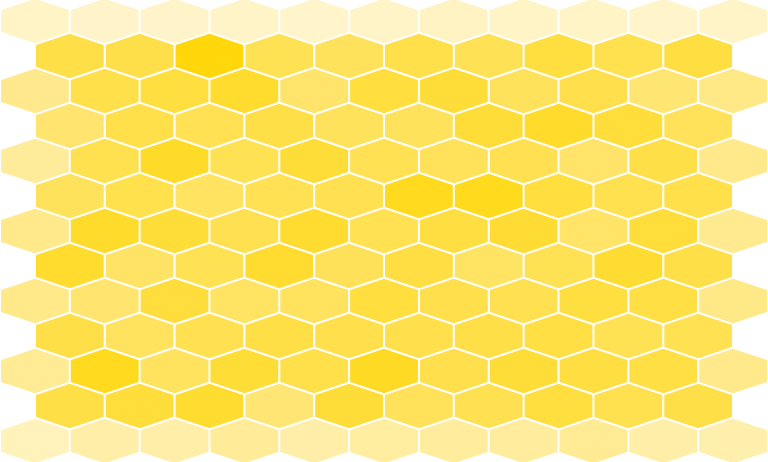
Write a WebGL 1 fragment shader that draws this pattern.

```glsl
precision highp float;
// Honeycomb of flattened hexagons in staggered rows of 11 and 10 cells,
// split by thin white gaps. Each cell gets a hashed tint from white to gold;
// the border cells are paler. Lengths are in cell widths.

uniform vec2 u_resolution;

#define COLS 11.0
#define ROWS 13.0
#define ROW_PITCH 0.5013
#define GAP 0.0290
#define TONE_LOW 0.51
#define TONE_HIGH 0.87
#define TONE_ACCENT 0.20
#define TONE_TOP 0.22
#define TONE_BOTTOM 0.38
#define TONE_SIDE 0.44
#define SEED 23.0

float hash(vec2 p) {
  vec3 q = fract(p.xyx * vec3(0.1031, 0.1030, 0.0973));
  q += dot(q, q.yzx + 33.33);
  return fract((q.x + q.y) * q.z);
}

// Signed distance to a hexagon one unit wide, negative inside
float hexDistance(vec2 p) {
  float apex = ROW_PITCH * 2.0 / 3.0;
  p = abs(p);
  float slant = (p.y + apex * (p.x - 1.0)) / sqrt(1.0 + apex * apex);
  return max(p.x - 0.5, slant);
}

// Tint strength of a cell: 0 is white, 1 is full gold
float cellTone(vec2 cell, float odd) {
  float a = hash(cell + SEED);
  float b = hash(cell + SEED + 41.0);
  float c = hash(cell + SEED + 87.0);
  float tone = mix(TONE_LOW, TONE_HIGH, 0.5 * (a + b));
  tone += TONE_ACCENT * pow(c, 9.0);

  // Faded border: both ends of the long rows, then bottom and top rows
  bool side = odd < 0.5 && (cell.x < 0.5 || cell.x > COLS - 1.5);
  if (side) tone = TONE_SIDE + 0.10 * (a - 0.5);
  if (cell.y < 0.5) tone = TONE_BOTTOM + 0.08 * (a - 0.5) - (side ? 0.09 : 0.0);
  if (cell.y > ROWS - 1.5) tone = TONE_TOP + 0.03 * (a - 0.5);
  return min(tone, 1.0);
}

vec3 goldTint(float tone) {
  return vec3(1.0, 1.0 - 0.21 * tone + 0.05 * tone * tone, 1.0 - tone);
}

void main() {
  float pixel = COLS / u_resolution.x;
  vec2 p = (gl_FragCoord.xy - vec2(0.0, 0.5 * u_resolution.y)) * pixel;
  p.y += 0.5 * (ROWS - 1.0) * ROW_PITCH;

  vec3 color = vec3(1.0);
  float baseRow = floor(p.y / ROW_PITCH);

  // A point can only lie in one of the two nearest rows
  for (int i = 0; i < 2; i++) {
    float row = baseRow + float(i);
    float odd = mod(row, 2.0);
    float x = p.x - 0.5 * odd;
    float col = floor(x);
    bool inside = row > -0.5 && row < ROWS - 0.5
               && col > -0.5 && col < COLS - odd - 0.5;
    if (inside) {
      float d = hexDistance(vec2(x - col - 0.5, p.y - row * ROW_PITCH));
      float cover = clamp(0.5 - (d + 0.5 * GAP) / pixel, 0.0, 1.0);
      color = mix(color, goldTint(cellTone(vec2(col, row), odd)), cover);
    }
  }
  gl_FragColor = vec4(color, 1.0);
}
```
